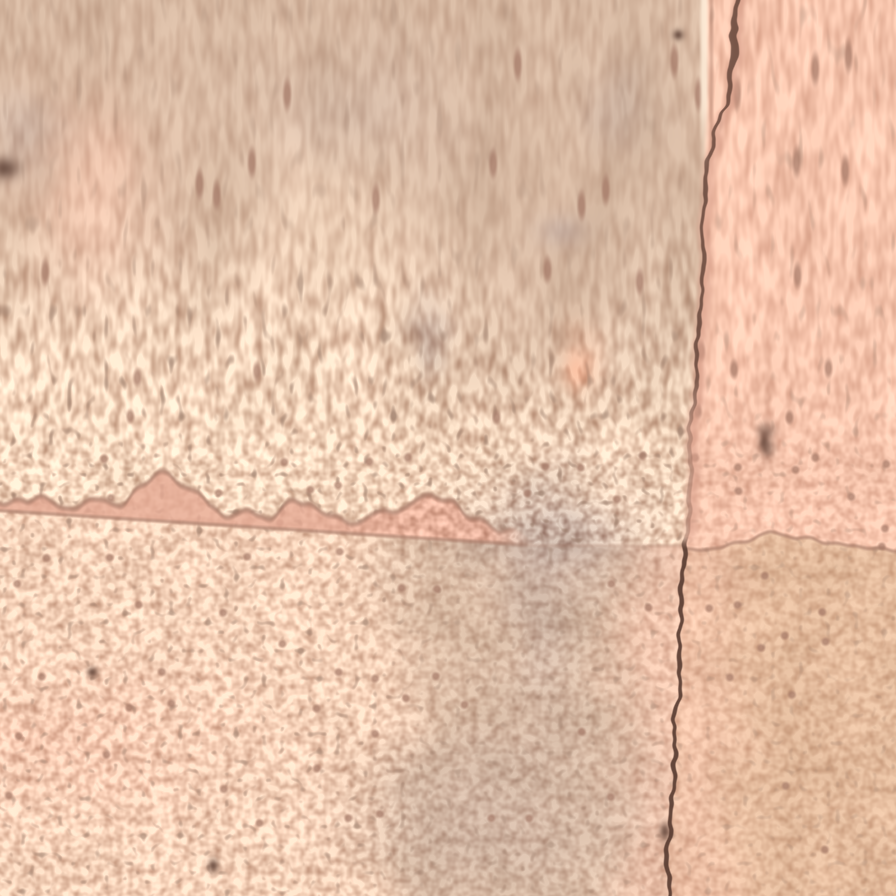
A Shadertoy shader for this texture:

```glsl
// Weathered pink concrete slabs: a ragged horizontal joint meets a vertical crack.
// Soft stains tint each slab, gradient noise adds grain that stretches upward,
// and distance bands draw the joints, the crack and the scattered pits.

#define GRAIN_FREQ 88.0
#define GRAIN_GAIN 0.30
#define STRETCH 0.78
#define PIT_FREQ 30.0
#define CREAM vec3(0.965, 0.845, 0.745)
#define TAN vec3(0.835, 0.715, 0.625)
#define PINK vec3(0.97, 0.775, 0.68)
#define GREY vec3(0.755, 0.665, 0.62)
#define ORANGE vec3(0.89, 0.73, 0.61)
#define JOINT_RED vec3(0.895, 0.66, 0.575)
#define EDGE vec3(0.64, 0.47, 0.40)
#define DARK vec3(0.33, 0.22, 0.18)

vec2 hash2(vec2 p) {
    vec3 q = fract(p.xyx * vec3(0.1031, 0.1030, 0.0973));
    q += dot(q, q.yzx + 33.33);
    return fract((q.xx + q.yz) * q.zy);
}

float corner(vec2 cell, vec2 offset, vec2 f) {
    float a = 6.2832 * hash2(cell + offset).x;
    return dot(vec2(cos(a), sin(a)), f - offset);
}

float noise(vec2 p) {
    vec2 i = floor(p), f = fract(p);
    vec2 u = f * f * f * (f * (f * 6.0 - 15.0) + 10.0);
    return mix(mix(corner(i, vec2(0, 0), f), corner(i, vec2(1, 0), f), u.x),
               mix(corner(i, vec2(0, 1), f), corner(i, vec2(1, 1), f), u.x), u.y);
}

float fbm(vec2 p) {
    float sum = 0.0, amp = 0.6;
    for (int k = 0; k < 4; k++) {
        sum += amp * noise(p);
        p = p * 2.03 + 17.1;
        amp *= 0.5;
    }
    return sum;
}

float bump(float x, float centre, float width) {
    float d = (x - centre) / width;
    return exp(-d * d);
}

float stain(vec2 p, float x, float y, float rx, float ry) {
    return bump(p.x, x, rx) * bump(p.y, y, ry);
}

float line(float d, float halfWidth, float soft) {
    return 1.0 - smoothstep(halfWidth - soft, halfWidth + soft, abs(d));
}

float crackX(float y) {
    return 0.744 + 0.055 * y + 0.022 * smoothstep(0.79, 0.94, y)
         + 0.007 * noise(vec2(y * 22.0, 3.3)) + 0.004 * noise(vec2(y * 70.0, 8.4));
}

void mainImage(out vec4 fragColor, in vec2 fragCoord) {
    vec2 uv = fragCoord / iResolution.xy;
    float soft = max(0.0012, 0.8 / iResolution.y);

    // Grain space: vertical frequency drops towards the top
    float t = max(uv.y - 0.48, 0.0);
    vec2 g = vec2(uv.x, uv.y - STRETCH * t * t / (t + 0.12));
    vec2 w = uv + 0.05 * vec2(fbm(uv * 9.0), fbm(uv * 9.0 + 40.0));

    // Slab masks
    float jointY = max(0.43 - 0.065 * uv.x, 0.391);
    float rightY = 0.387 + 0.018 * bump(uv.x, 0.87, 0.055) + 0.008 * noise(vec2(uv.x * 40.0, 5.3));
    float crack = crackX(uv.y);
    float seam = mix(crack, 0.787, smoothstep(0.76, 0.84, uv.y));
    float right = smoothstep(-0.003, 0.003, uv.x - seam);
    float upper = smoothstep(-0.003, 0.003, uv.y - mix(jointY, rightY, right));

    // Slab colours
    vec3 top = mix(CREAM, TAN, smoothstep(0.5, 0.84, w.y + 0.1 * (w.x - 0.3)));
    top = mix(top, TAN, 0.9 * stain(w, 0.62, 0.7, 0.15, 0.17));
    top = mix(top, CREAM, 0.6 * stain(w, 0.36, 0.74, 0.1, 0.13));
    top = mix(top, PINK, 0.6 * stain(w, 0.1, 0.79, 0.07, 0.1));
    vec3 base = mix(CREAM, PINK, 0.25 + 0.5 * stain(w, 0.05, 0.17, 0.2, 0.08));
    base = mix(base, TAN, 0.9 * smoothstep(0.39, 0.5, w.x + 0.03 * sin(w.y * 20.0)));
    base = mix(base, PINK, 0.65 * smoothstep(0.65, 0.74, w.x));
    vec3 baseRight = mix(ORANGE, PINK, 0.6 * bump(w.x, 0.77, 0.05));
    vec3 col = mix(mix(base, baseRight, right), mix(top, PINK, right), upper);

    // Grey and orange stains
    float grey = 0.7 * stain(w, 0.62, 0.41, 0.09, 0.05) + 0.5 * stain(w, 0.61, 0.31, 0.05, 0.11)
               + 0.4 * stain(w, 0.55, 0.09, 0.14, 0.09) + 0.7 * stain(uv, 0.627, 0.742, 0.027, 0.018)
               + 0.6 * stain(w, 0.48, 0.63, 0.02, 0.04) + 0.5 * stain(w, 0.02, 0.85, 0.04, 0.04)
               + 0.4 * stain(w, 0.69, 0.89, 0.04, 0.04) + 0.3 * stain(w, 0.4, 0.88, 0.1, 0.07);
    col = mix(col, GREY, min(grey, 0.85));
    col = mix(col, vec3(0.94, 0.66, 0.53), 0.7 * stain(w, 0.64, 0.59, 0.022, 0.035));
    col += 0.09 * fbm(g * vec2(14.0, 18.0) + 5.0);

    // Grain, strongest on the worn pale areas
    float worn = mix(mix(0.95, 0.65, smoothstep(0.4, 0.5, w.x)), 0.55, right);
    float upperWorn = mix(mix(1.15, 0.4, smoothstep(0.57, 0.82, w.y)), 0.6, right);
    worn = mix(worn, upperWorn, upper) * (1.0 - 0.55 * stain(uv, 0.62, 0.7, 0.12, 0.12));
    float grain = noise(g * GRAIN_FREQ) + 0.6 * noise(g * GRAIN_FREQ * 1.9 + 31.0);
    float fleck = smoothstep(0.22, 0.62, noise(g * GRAIN_FREQ * 1.1 + 71.0));
    col += GRAIN_GAIN * worn * min(grain, 0.35) * vec3(0.75, 0.9, 0.9);
    col = mix(col, vec3(0.6, 0.48, 0.41), 0.65 * fleck * worn);

    // Scattered pits, denser on the pink slab
    vec2 pg = g * PIT_FREQ, cell = floor(pg), h = hash2(cell + 9.0);
    float pit = 1.0 - smoothstep(0.06, 0.19, length(fract(pg) - 0.25 - 0.5 * h));
    pit *= step(mix(0.88, 0.6, right * upper), hash2(cell + 50.0).x);
    col = mix(col, EDGE, 0.7 * pit);

    // Ragged horizontal joint
    float rise = 0.014 + 0.036 * bump(uv.x, 0.185, 0.035) + 0.022 * bump(uv.x, 0.34, 0.03)
               + 0.03 * bump(uv.x, 0.48, 0.055) + 0.018 * noise(vec2(uv.x * 38.0, 2.3));
    float extent = 1.0 - smoothstep(0.54, 0.6, uv.x), d = uv.y - jointY;
    float strip = smoothstep(-0.003, 0.003, d) * smoothstep(-0.003, 0.003, rise - d);
    col = mix(col, JOINT_RED + 0.2 * grain * smoothstep(0.3, 0.5, uv.x), 0.8 * strip * extent);
    col = mix(col, EDGE, 0.65 * line(d - rise, 0.003, 0.003) * extent);
    col = mix(col, EDGE, 0.6 * line(d, 0.002, 0.002) * mix(0.4, 1.0, extent) * (1.0 - right));
    col = mix(col, EDGE, 0.6 * line(uv.y - rightY, 0.002, 0.002) * right);

    // Vertical crack with its reddish edge and pale upper rim
    float cd = uv.x - crack, low = 1.0 - smoothstep(0.385, 0.41, uv.y);
    col = mix(col, JOINT_RED * 0.94, 0.6 * line(cd - 0.003, 0.007, 0.005) * (1.0 - low));
    float width = 0.0022 + 0.0025 * bump(uv.y, 0.95, 0.025) + 0.0012 * noise(vec2(uv.y * 45.0, 12.3));
    float depth = max(0.9 * low, 0.25 + 0.5 * smoothstep(0.5, 0.6, uv.y));
    col = mix(col, DARK, depth * line(cd, width, soft));
    float rim = smoothstep(0.8, 0.9, uv.y);
    col = mix(col, vec3(1.0, 0.93, 0.85), 0.85 * rim * line(uv.x - 0.786, 0.004, 0.003));
    col = mix(col, EDGE, 0.4 * rim * line(uv.x - 0.794, 0.002, 0.002));

    // Larger chips
    float chips = stain(uv, 0.005, 0.812, 0.016, 0.012) + stain(w, 0.858, 0.5, 0.009, 0.015)
                + stain(uv, 0.238, 0.034, 0.006, 0.008) + stain(uv, 0.103, 0.25, 0.006, 0.006)
                + stain(uv, 0.757, 0.961, 0.006, 0.006) + stain(uv, 0.742, 0.072, 0.006, 0.01);
    col = mix(col, DARK, 0.75 * min(chips, 1.0));

    fragColor = vec4(clamp(col, 0.0, 1.0), 1.0);
}
```
